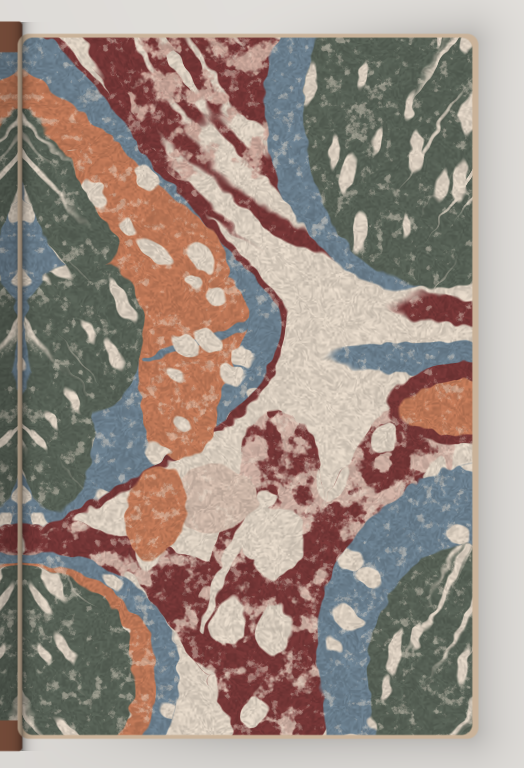
A Shadertoy shader for this texture:

```glsl
const vec3 CREAM = vec3(.88, .83, .77);
const vec3 GREEN = vec3(.35, .39, .345);
const vec3 BLUE = vec3(.43, .51, .57);
const vec3 ORANGE = vec3(.76, .48, .35);
const vec3 MAROON = vec3(.47, .22, .22);

float hash(vec2 p) {
    vec3 q = fract(p.xyx * .1031);
    q += dot(q, q.yzx + 33.33);
    return fract((q.x + q.y) * q.z);
}

float noise(vec2 p) {
    vec2 i = floor(p), f = fract(p);
    f *= f * (3. - 2. * f);
    return mix(mix(hash(i), hash(i + vec2(1, 0)), f.x),
               mix(hash(i + vec2(0, 1)), hash(i + 1.), f.x), f.y);
}

float fbm(vec2 p) {
    float sum = 0., amp = .5;
    for (int i = 0; i < 4; i++) {
        sum += amp * noise(p);
        p = mat2(1.6, 1.2, -1.2, 1.6) * p + 7.3;
        amp *= .5;
    }
    return sum;
}

float oval(vec2 p, vec2 c, vec2 r) {
    return (length((p - c) / r) - 1.) * min(r.x, r.y);
}

float limb(vec2 p, vec2 a, vec2 b, float ra, float rb) {
    float t = clamp(dot(p - a, b - a) / dot(b - a, b - a), 0., 1.);
    return length(p - mix(a, b, t)) - mix(ra, rb, t);
}

float box(vec2 p, vec2 c, vec2 halfSize, float r) {
    vec2 q = abs(p - c) - halfSize + r;
    return length(max(q, 0.)) + min(max(q.x, q.y), 0.) - r;
}

// Scattered drops, one per cell at most, stretched along a tilted axis
float drops(vec2 p, float count, float tilt, float stretch, float size, float share) {
    float c = cos(tilt), s = sin(tilt), d = 1.;
    p = mat2(c, -s, s, c) * p * count / vec2(1, stretch);
    for (int k = 0; k < 9; k++) {
        vec2 cell = floor(p) + vec2(k % 3, k / 3) - 1.;
        vec2 centre = cell + .2 + .6 * vec2(hash(cell + 11.), hash(cell + 47.));
        float r = size * (.45 + .55 * hash(cell + 83.));
        if (hash(cell + 5.) < share) d = min(d, length(p - centre) - r);
    }
    return d / count;
}

void ink(inout vec3 col, vec3 dye, float d) {
    col = mix(col, dye, smoothstep(.0015, -.0015, d));
}

vec3 marble(vec2 p) {
    float wear = fbm(p * 95.), crumb = fbm(p * 48. + 9.);
    p += .032 * (vec2(fbm(p * 8.), fbm(p * 8. + 40.)) - .47);
    p += .007 * (vec2(noise(p * 85.), noise(p * 85. + 31.)) - .5);
    vec3 col = CREAM;

    // Veined stream sweeping from the top to the right
    float slope = 2.27 * exp(-6.15 * (p.x - .13));
    float bank = (p.y - .43 + slope / 6.15) / sqrt(1. + slope * slope);
    float vein = noise(vec2(bank * 52., (p.x + p.y) * 6.));
    float level = mix(.3, .6, smoothstep(.05, .36, p.y));
    ink(col, MAROON, max(bank - .02, (level - vein) / 52.));
    ink(col, vec3(.8, .66, .61), max(bank, max(p.y - .24, (.56 - crumb) / 48.)));

    // Crumbling lower flow with pale pools
    float flow = min(limb(p, vec2(.53, .59), vec2(.35, .92), .065, .085),
                     limb(p, vec2(.04, .69), vec2(.32, .82), .03, .07));
    flow = min(flow, limb(p, vec2(.36, .59), vec2(.35, .8), .05, .09));
    ink(col, vec3(.82, .7, .65), flow);
    ink(col, MAROON, max(flow, (mix(.52, .37, smoothstep(.56, .74, p.y)) - crumb) / 48.));
    ink(col, CREAM, max(flow, drops(p, 13., .5, 1.3, .4, .45)));
    ink(col, CREAM, limb(p, vec2(.17, .75), vec2(.28, .95), .008, .025));
    ink(col, CREAM, limb(p, vec2(.34, .65), vec2(.26, .82), .012, .003));
    ink(col, vec3(.83, .74, .68), oval(p, vec2(.275, .65), vec2(.055, .045)));
    ink(col, CREAM, oval(p, vec2(.355, .7), vec2(.042, .038)));

    // Blue grounds
    float west = min(limb(p, vec2(.04, .11), vec2(.28, .44), .06, .085),
                     limb(p, vec2(.28, .46), vec2(.04, .61), .08, .08));
    west = min(west, oval(p, vec2(.06, .38), vec2(.17, .22)));
    float northEast = oval(p, vec2(.53, .14), vec2(.18, .235));
    float southEast = oval(p, vec2(.62, .86), vec2(.205, .25));
    float southWest = oval(p, vec2(.07, .88), vec2(.165, .16));
    ink(col, MAROON, west - .008);
    float blue = min(min(west, northEast), min(southEast, southWest));
    blue = min(blue, oval(p, vec2(.56, .465), vec2(.125, .022)));
    ink(col, BLUE, blue);

    // Orange islands
    ink(col, MAROON, oval(p, vec2(.61, .53), vec2(.105, .055)));
    float orange = min(limb(p, vec2(.03, .12), vec2(.22, .35), .03, .075),
                       limb(p, vec2(.25, .42), vec2(.23, .55), .072, .05));
    orange = max(orange, -limb(p, vec2(.19, .47), vec2(.35, .41), .003, .007));
    orange = min(orange, oval(p, vec2(.2, .67), vec2(.04, .06)));
    orange = min(orange, oval(p, vec2(.6, .535), vec2(.08, .036)));
    orange = min(orange, oval(p, vec2(.06, .885), vec2(.147, .15)));
    ink(col, ORANGE, orange);
    float spotted = min(max(west, .2 - p.y), min(southEast, southWest));
    ink(col, CREAM, max(spotted, drops(p, 27., -.9, 1.5, .4, .5)));

    // Green pools with slivers and combed lines
    float green = min(oval(p, vec2(.57, .15), vec2(.17, .225)),
                      oval(p, vec2(.61, .88), vec2(.13, .165)));
    green = min(green, oval(p, vec2(.05, .88), vec2(.13, .14)));
    green = min(green, limb(p, vec2(.03, .17), vec2(.11, .32), .03, .04));
    green = min(green, oval(p, vec2(.11, .44), vec2(.075, .095)));
    green = min(green, oval(p, vec2(.07, .57), vec2(.05, .1)));
    ink(col, GREEN, green);
    float sliver = drops(p, 34., p.x < .3 ? -.6 : .15, 3., .34, .36);
    ink(col, CREAM, max(green, sliver));
    float margin = min(p.x - .03, .615 - p.x);
    float lean = p.y + (p.x > .3 ? 1.7 : -1.2) * p.x;
    float comb = noise(vec2(lean * 75., p.x * 9.));
    ink(col, CREAM, max(green, (.7 + 3.5 * margin - comb) / 75.));

    // Worn dye and paper grain
    col = mix(col, CREAM, .45 * smoothstep(.54, .74, wear));
    return col * (.88 + .16 * noise(p * 330.) + .1 * (wear - .47));
}

void mainImage(out vec4 fragColor, in vec2 fragCoord) {
    vec2 p = vec2(fragCoord.x, iResolution.y - fragCoord.y) / iResolution.y;

    // Backdrop with a soft shadow beside the book
    float rim = box(p, vec2(.323, .503), vec2(.3, .459), .015);
    vec3 col = vec3(.87, .86, .845) + .03 * (p.x - p.y * .5);
    col *= 1. - .16 * exp(-35. * max(rim, 0.)) * smoothstep(.3, .65, p.x + .3 * p.y);

    // Facing page, cover edge and page block
    ink(col, vec3(.45, .29, .22), box(p, vec2(0, .503), vec2(.029, .475), .005));
    vec3 paper = marble(vec2(abs(p.x - .028) + .028, p.y));
    ink(col, paper * .85, box(p, vec2(0, .503), vec2(.027, .435), .003));
    ink(col, vec3(.79, .7, .6), rim);
    ink(col, paper, box(p, vec2(.322, .503), vec2(.293, .454), .014));

    // Gutter
    col *= 1. - .4 * exp(-170. * abs(p.x - .029)) * step(abs(p.y - .503), .475);
    fragColor = vec4(col, 1);
}
```
